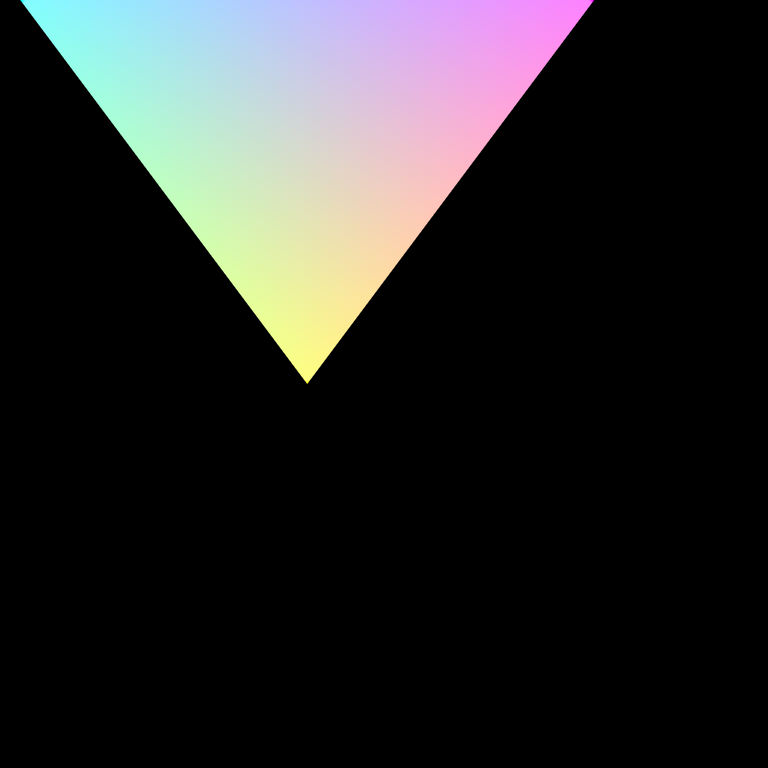
Write a WebGL 2 fragment shader that draws this background.

```glsl
#version 300 es
precision highp float;
// A pastel triangle blending cyan, magenta and yellow, pointing down on black.

#define APEX vec2(0.4, 0.5)
#define HALF_WIDTH 0.3737
#define HEIGHT 0.5
#define TINT 0.5
#define CORNER_START 0.988

uniform vec2 u_resolution;
out vec4 fragColor;

// Weights of the left, right and lower corners.
vec3 cornerWeights(vec2 p) {
    vec2 q = (p - APEX) / vec2(HALF_WIDTH, HEIGHT);
    return vec3(0.5 * (q.y - q.x), 0.5 * (q.y + q.x), 1.0 - q.y);
}

void main() {
    vec2 uv = gl_FragCoord.xy / u_resolution;
    vec3 weights = cornerWeights(uv);

    // Each weight absorbs one channel, with full saturation at the very tips.
    vec3 absorbed = TINT * weights
        + (1.0 - TINT) * smoothstep(CORNER_START, 1.0, weights);
    vec3 color = clamp(1.0 - absorbed, 0.0, 1.0);

    // The slanted sides are smoothed over one pixel.
    float slope = 0.5 * length(1.0 / (vec2(HALF_WIDTH, HEIGHT) * u_resolution));
    float coverage = clamp(min(weights.x, weights.y) / slope + 0.5, 0.0, 1.0);

    fragColor = vec4(color * coverage, 1.0);
}
```
